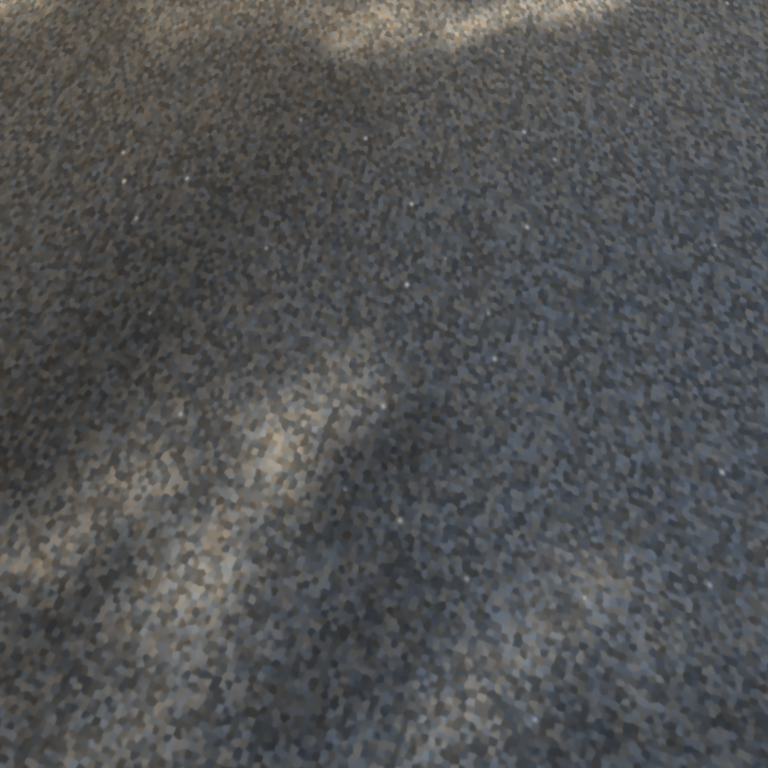
This texture is drawn by a WebGL 2 fragment shader. Its source:

```glsl
#version 300 es
precision highp float;
// Shaded asphalt seen at a slant, with soft dapples of warm sunlight.
// Perspective cellular noise makes the stones; gaussian capsules, bent
// by layered sines, place the pools of light and the deeper shadows.

uniform vec2 u_resolution;
out vec4 fragColor;

const vec3 WARM_SHADE = vec3(0.285, 0.278, 0.268);
const vec3 COOL_SHADE = vec3(0.292, 0.310, 0.332);
const vec3 SUNLIGHT = vec3(0.300, 0.268, 0.215);
const vec3 TOP_HAZE = vec3(0.055, 0.043, 0.026);
const float HORIZON = 2.0;         // height at which the ground vanishes
const float GRAIN_DENSITY = 215.0; // stones per unit of ground
const float GRAIN_SOFTNESS = 5.5;  // higher gives crisper stones
const float GRAIN_CONTRAST = 0.62;
const float GRAIN_TINT = 0.13;
const float SPARKLE_RARITY = 0.9982;
const float EDGE_WOBBLE = 0.008;

vec3 hash3(vec2 p) {
    vec3 q = fract(vec3(p.xyx) * vec3(0.1031, 0.1030, 0.0973));
    q += dot(q, q.yxz + 33.33);
    return fract((q.xxy + q.yzz) * q.zyx);
}

// Gaussian falloff around the segment a-b.
float streak(vec2 p, vec2 a, vec2 b, float radius) {
    vec2 ab = b - a;
    float t = clamp(dot(p - a, ab) / dot(ab, ab), 0.0, 1.0);
    vec2 d = (p - a - ab * t) / radius;
    return exp(-dot(d, d));
}

// Logarithmic depth keeps stones rounded while they shrink upward.
vec2 groundPlane(vec2 p) {
    float depth = HORIZON - p.y;
    vec2 g = GRAIN_DENSITY * vec2((p.x - 0.5) / depth, -log(depth));
    return mat2(0.90, 0.36, -0.30, 0.84) * g + 400.0;
}

// Smooth cellular noise: xyz = blended stone values, w = sparkle.
vec4 stones(vec2 g) {
    vec2 cell = floor(g);
    vec3 blend = vec3(0.0);
    float total = 0.0, sparkle = 0.0;
    for (int j = -1; j <= 1; j++) {
        for (int i = -1; i <= 1; i++) {
            vec2 id = cell + vec2(i, j);
            vec3 value = hash3(id);
            vec2 d = id + 0.15 + 0.7 * hash3(id + 71.0).xy - g;
            float weight = exp(-GRAIN_SOFTNESS * dot(d, d));
            blend += value * weight;
            total += weight;
            float rare = step(SPARKLE_RARITY, hash3(id + 157.0).z);
            sparkle += rare * exp(-4.5 * dot(d, d));
        }
    }
    return vec4(blend / total, sparkle);
}

float sunPools(vec2 p) {
    float light = 0.0;
    // Upper fringe
    light += 0.75 * streak(p, vec2(-0.03, 0.985), vec2(0.05, 1.010), 0.026);
    light += 0.30 * streak(p, vec2(0.20, 0.975), vec2(0.36, 1.000), 0.032);
    light += 0.62 * streak(p, vec2(0.45, 0.942), vec2(0.51, 0.962), 0.030);
    light += 0.85 * streak(p, vec2(0.59, 0.965), vec2(0.83, 1.020), 0.026);
    light += 0.35 * streak(p, vec2(0.41, 0.985), vec2(0.56, 0.995), 0.030);
    // Long central dapple
    light += 0.36 * streak(p, vec2(0.45, 0.490), vec2(0.37, 0.420), 0.060);
    light += 0.36 * streak(p, vec2(0.37, 0.415), vec2(0.26, 0.250), 0.058);
    light += 0.32 * streak(p, vec2(0.28, 0.270), vec2(0.19, 0.190), 0.052);
    light += 0.22 * streak(p, vec2(0.26, 0.140), vec2(0.13, 0.000), 0.065);
    light += 0.40 * streak(p, vec2(0.19, 0.375), vec2(0.03, 0.265), 0.045);
    light += 0.15 * streak(p, vec2(0.20, 0.420), vec2(0.35, 0.450), 0.060);
    // Lower right dapple
    light += 0.32 * streak(p, vec2(0.78, 0.245), vec2(0.58, 0.050), 0.056);
    light += 0.10 * streak(p, vec2(0.87, 0.190), vec2(0.84, 0.110), 0.050);
    return light;
}

float deepShadow(vec2 p) {
    float dark = 0.0;
    dark += 0.18 * streak(p, vec2(0.00, 0.410), vec2(0.16, 0.570), 0.085);
    dark += 0.12 * streak(p, vec2(0.25, 0.680), vec2(0.42, 0.860), 0.090);
    dark += 0.22 * streak(p, vec2(0.43, 0.350), vec2(0.54, 0.440), 0.055);
    dark += 0.18 * streak(p, vec2(0.52, 0.240), vec2(0.37, 0.050), 0.070);
    dark += 0.16 * streak(p, vec2(0.04, 0.150), vec2(0.15, 0.265), 0.045);
    dark += 0.12 * streak(p, vec2(0.76, 0.020), vec2(0.98, 0.050), 0.070);
    return dark;
}

void main() {
    vec2 p = gl_FragCoord.xy / u_resolution;

    // Broad shade: warm at upper left, cool toward lower right
    float coolness = smoothstep(0.1, 1.1, 0.9 * p.x + 0.5 * (1.0 - p.y));
    vec3 color = mix(WARM_SHADE, COOL_SHADE, coolness);
    color += TOP_HAZE * smoothstep(0.65, 1.0, p.y);

    // Dappled light with gently uneven edges
    vec2 wobble = sin(p.yx * vec2(31.0, 37.0) + 2.0 * sin(p * 17.0));
    vec2 q = p + EDGE_WOBBLE * wobble;
    color *= 1.0 - deepShadow(q);
    color += SUNLIGHT * sunPools(q);

    // Stone tone, tint and rare bright flecks
    vec4 grain = stones(groundPlane(p));
    float contrast = GRAIN_CONTRAST * mix(1.0, 0.72, p.y);
    color *= 1.03 + contrast * (grain.x - 0.5);
    color *= 1.0 + GRAIN_TINT * (grain.y - 0.5) * vec3(1.0, 0.1, -1.0);
    color += 0.32 * grain.w * (0.5 + color);

    fragColor = vec4(clamp(color, 0.0, 1.0), 1.0);
}
```
